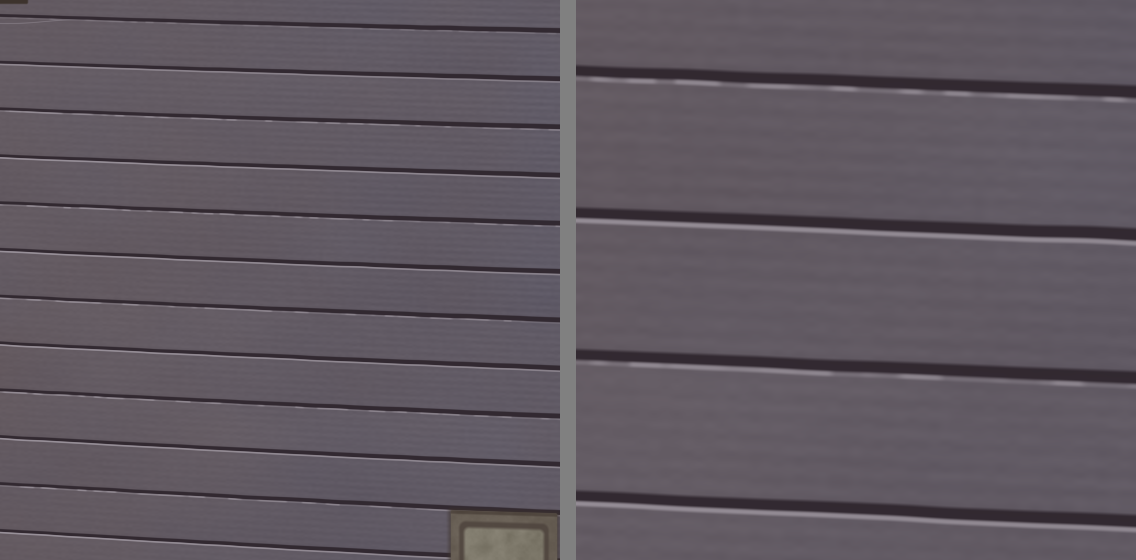
Left: the whole. Right: its middle third, enlarged.
Write a three.js fragment shader that draws this texture.

```glsl
// Weathered grey-violet ribbed slats, gently tilted, with a wall box at the lower right.
varying vec2 vUv;

const vec3 SLAT = vec3(0.372, 0.342, 0.378);
const vec3 SLAT_LIGHT = vec3(0.412, 0.382, 0.414);
const vec3 GROOVE = vec3(0.185, 0.150, 0.180);
const vec3 LIP = vec3(0.610, 0.580, 0.615);
const vec3 BOX_FRAME = vec3(0.400, 0.365, 0.325);
const vec3 BOX_PANEL = vec3(0.500, 0.480, 0.425);
const vec3 BOX_SHADE = vec3(0.240, 0.200, 0.175);
const float RIBS = 7.0;

float hash(vec2 p) {
  return fract(sin(dot(p, vec2(127.1, 311.7))) * 43758.5453);
}

float noise(vec2 p) {
  vec2 i = floor(p);
  vec2 f = fract(p);
  f = f * f * (3.0 - 2.0 * f);
  return mix(mix(hash(i), hash(i + vec2(1.0, 0.0)), f.x),
             mix(hash(i + vec2(0.0, 1.0)), hash(i + vec2(1.0, 1.0)), f.x), f.y);
}

float fbm(vec2 p) {
  float sum = 0.0;
  float amp = 0.5;
  for (int i = 0; i < 4; i++) {
    sum += amp * noise(p);
    p = p * 2.03 + 17.0;
    amp *= 0.5;
  }
  return sum;
}

// Soft band between two edges
float band(float v, float lo, float hi, float soft) {
  return smoothstep(lo - soft, lo + soft, v) * (1.0 - smoothstep(hi - soft, hi + soft, v));
}

float boxDistance(vec2 p, vec2 halfSize, float radius) {
  vec2 q = abs(p) - halfSize + radius;
  return length(max(q, 0.0)) + min(max(q.x, q.y), 0.0) - radius;
}

float fill(float d, float soft) {
  return 1.0 - smoothstep(-soft, soft, d);
}

// Slat coordinate: whole numbers fall on the seams, counted downwards
float slatCoord(vec2 uv) {
  float start = mix(0.0290, 0.0580, uv.x) + 0.006 * uv.x * (1.0 - uv.x);
  float pitch = mix(0.0836, 0.0861, uv.x);
  return (1.0 - uv.y - start) / pitch;
}

vec3 slatFace(vec2 uv, float coord) {
  float row = floor(coord);
  float across = fract(coord);
  float mottle = fbm(uv * vec2(5.0, 9.0));
  float light = 0.32 + 0.7 * (mottle - 0.47) + 0.22 * (hash(vec2(row, 3.0)) - 0.5);
  light += 0.2 * (0.5 - across) + 0.12 * smoothstep(0.6, 1.0, uv.y);
  vec3 color = mix(SLAT, SLAT_LIGHT, light);
  // Warm stains on the left, cool reflection on the right
  float tint = uv.x - 0.45 + 0.8 * (fbm(uv * 6.0 + 40.0) - 0.47);
  color += tint * vec3(-0.014, 0.0, 0.018);
  // Fine ribs along the slat
  float rib = cos(6.2832 * across * RIBS);
  float ribDepth = mix(0.004, 0.011, uv.x * (0.4 + 0.6 * uv.y));
  color += rib * ribDepth * (0.5 + noise(vec2(uv.x * 30.0, coord * RIBS)));
  // Grain
  color += 0.012 * (noise(uv * vec2(150.0, 300.0)) - 0.5);
  return color;
}

vec3 addSeam(vec3 color, vec2 uv, float coord) {
  float row = floor(coord + 0.5);
  float offset = coord - row + 0.008 * (noise(vec2(uv.x * 25.0, row * 9.0)) - 0.5);
  float depth = mix(0.052, 0.092, uv.x);
  color = mix(color, GROOVE, 0.95 * band(offset, -depth, 0.012, 0.017));
  // Every second lip is worn and broken
  float worn = 1.0 - mod(row, 2.0);
  float chips = smoothstep(0.25, 0.7, noise(vec2(uv.x * 75.0, row * 13.0)));
  float strength = mix(0.95, 0.35 + 0.5 * chips, worn);
  strength *= mix(1.0, 0.72, uv.x) * mix(0.5, 1.0, smoothstep(-0.5, 2.0, row));
  return mix(color, LIP, strength * band(offset, 0.008, 0.042, 0.014));
}

vec3 addBox(vec3 color, vec2 uv) {
  vec2 p = uv - vec2(0.900, 0.0);
  p.y += 0.03 * p.x;
  float dirt = fbm(uv * 45.0);
  float outer = boxDistance(p, vec2(0.095, 0.086), 0.003);
  float inner = boxDistance(p, vec2(0.080, 0.067), 0.012);
  float panel = boxDistance(p, vec2(0.071, 0.056), 0.009);
  color = mix(color, BOX_SHADE, 0.6 * fill(outer - 0.004, 0.006));
  color = mix(color, BOX_FRAME + 0.10 * (dirt - 0.47), fill(outer, 0.0015));
  color = mix(color, BOX_SHADE, 0.55 * band(p.y, 0.080, 0.087, 0.002) * fill(outer, 0.0015));
  color = mix(color, BOX_SHADE + 0.06, 0.8 * fill(inner, 0.003));
  return mix(color, BOX_PANEL + 0.14 * (dirt - 0.47), fill(panel, 0.004));
}

void main() {
  float coord = slatCoord(vUv);
  vec3 color = addSeam(slatFace(vUv, coord), vUv, coord);
  // Loose wire sagging at the upper left
  float wireY = 0.958 + 0.007 * smoothstep(0.02, 0.14, vUv.x);
  float wire = band(vUv.y - wireY, -0.001, 0.001, 0.001) * (1.0 - smoothstep(0.10, 0.15, vUv.x));
  color = mix(color, LIP, 0.4 * wire);
  // Bracket in the upper left corner
  color = mix(color, BOX_SHADE, fill(boxDistance(vUv - vec2(0.0, 1.0), vec2(0.05, 0.007), 0.003), 0.002));
  gl_FragColor = vec4(addBox(color, vUv), 1.0);
}
```
